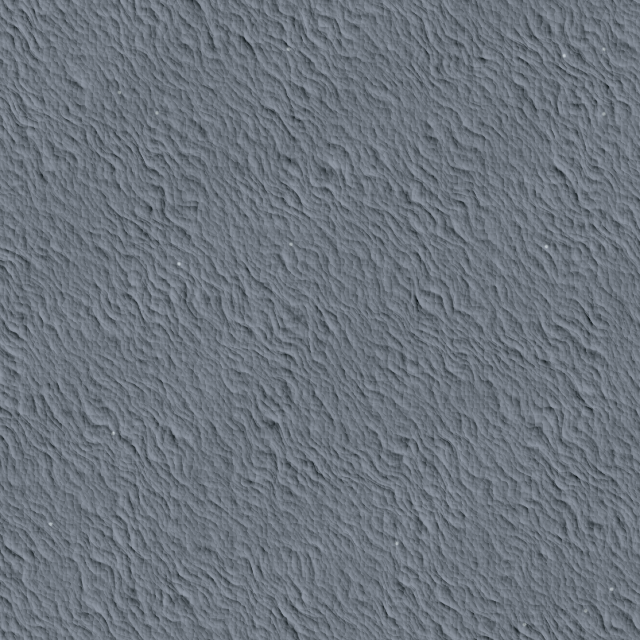
This texture is drawn by a WebGL 1 fragment shader. Its source:

```glsl
precision highp float;
// Blue-grey embossed leather with fine slanted wrinkles under raking light.

uniform vec2 u_resolution;

vec2 hash2(vec2 p) {
  vec3 v = fract(p.xyx * vec3(0.1031, 0.1030, 0.0973));
  v += dot(v, v.yzx + 33.33);
  return fract((v.xx + v.yz) * v.zy);
}

// Slope of softly merged cellular domes: blended offset from nearby centres.
vec2 domeSlope(vec2 p, float sharpness) {
  vec2 cell = floor(p);
  vec2 slope = vec2(0.0);
  float total = 0.0001;
  for (int y = -1; y <= 1; y++) {
    for (int x = -1; x <= 1; x++) {
      vec2 id = cell + vec2(float(x), float(y));
      vec2 offset = p - id - 0.05 - 0.9 * hash2(id + 200.0);
      float weight = exp(-sharpness * dot(offset, offset));
      slope += weight * offset;
      total += weight;
    }
  }
  return slope / total;
}

// Slow layered sines, roughly -1 to 1.
float waves(vec2 p) {
  return 0.5 * sin(p.x + 1.7 * sin(0.7 * p.y + 1.0))
       + 0.3 * sin(1.9 * p.y - 1.1 * p.x + 2.0)
       + 0.2 * sin(3.1 * p.x + 2.3 * p.y + 4.0);
}

// Sparse pale flecks, one candidate per cell.
float flecks(vec2 p) {
  vec2 id = floor(p);
  vec2 rnd = hash2(id + 71.0);
  float dist = length(fract(p) - 0.25 - 0.5 * hash2(id + 13.0));
  return step(0.984, rnd.x) * (1.0 - smoothstep(0.03, 0.13, dist));
}

void main() {
  vec2 uv = gl_FragCoord.xy / u_resolution.y;

  // Axes across (x) and along (y) the wrinkles, bent by slow waves.
  vec2 grain = vec2(dot(uv, vec2(0.77, 0.64)), dot(uv, vec2(0.64, -0.77)));
  vec2 bent = grain + vec2(0.010 * waves(grain.yx * 24.0),
                           0.007 * waves(grain * 29.0 + 5.0));
  bent.x += 0.0025 * sin(bent.y * 95.0 + 3.0 * sin(bent.x * 37.0));

  // Wrinkles deepen and fade in patches; negative slope faces the light.
  float depth = 1.0 + 0.4 * waves(grain * vec2(21.0, 27.0) + 8.0);
  float coarse = -domeSlope(bent * vec2(68.0, 31.0), 13.0).x;
  float medium = -domeSlope(bent * vec2(108.0, 64.0) + 37.0, 11.0).x;
  float fine = dot(domeSlope(uv * 165.0 + 11.0, 10.0), vec2(-0.9, -0.45));
  float relief = depth * (2.6 * coarse + 2.1 * medium) + 1.9 * fine;

  // Shadows bite a little harder than highlights, over faint broad bands.
  float light = relief - 0.10 * (relief * relief - 1.0);
  light += 0.22 * waves(grain * vec2(5.0, 19.0));

  vec3 color = vec3(0.425, 0.456, 0.492) + light * vec3(0.058, 0.058, 0.062);
  color += flecks(uv * 30.0) * vec3(0.24, 0.24, 0.22);
  gl_FragColor = vec4(clamp(color, 0.0, 1.0), 1.0);
}
```
